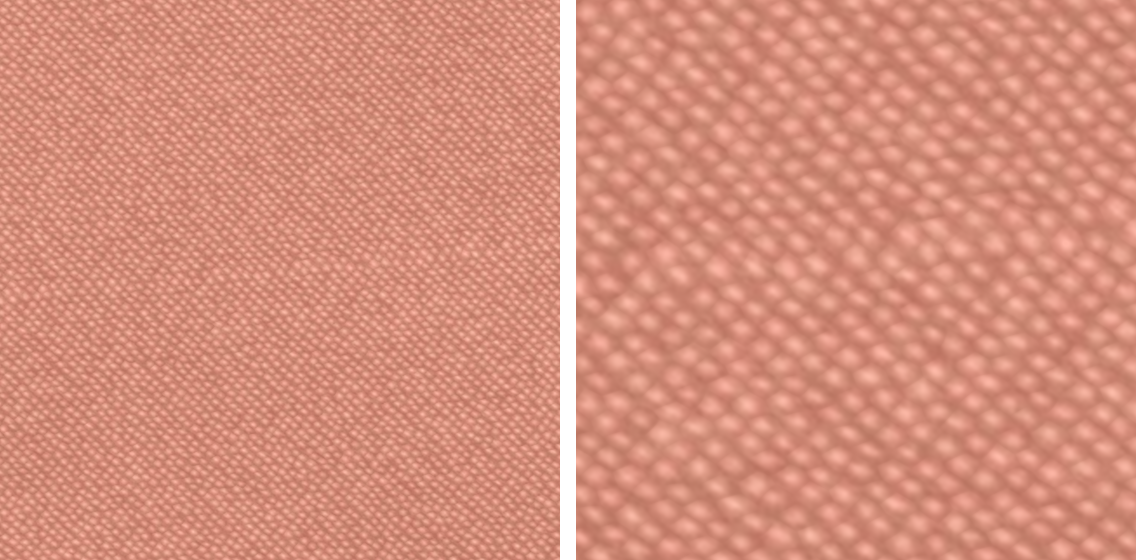
Left, the full canvas; right, a detail of the centre.
This texture is drawn by a Shadertoy shader. Its source:

```glsl
// Salmon woven cloth: staggered slanted thread bumps with one faint loose row.

const vec2  WEAVE_COUNT   = vec2(48.0, 88.0);     // bumps across, staggered rows down
const float WEAVE_TILT    = 0.095;                // rotation of the rows, radians
const vec2  SEAM_CENTER   = vec2(0.5, 0.518);     // a point on the loose row
const float SEAM_WIDTH    = 0.009;
const float SEAM_STRETCH  = 0.0034;               // how far the seam spreads the rows
const float BUMP_SLANT    = -0.55;                // bumps lean down to the right
const vec2  BUMP_RADIUS   = vec2(0.0088, 0.0058);
const float BUMP_JITTER   = 0.20;
const float WARP_AMOUNT   = 0.0035;
const float GRAIN_SCALE   = 230.0;
const vec2  LIGHT_DIR     = vec2(-0.5, 0.86);
const vec3  SHADOW_COLOR  = vec3(0.735, 0.460, 0.385);
const vec3  THREAD_COLOR  = vec3(0.870, 0.590, 0.515);
const vec3  SHINE_COLOR   = vec3(0.995, 0.725, 0.655);

float hash(vec2 p) {
    vec3 q = fract(vec3(p.xyx) * 0.1031);
    q += dot(q, q.yzx + 33.33);
    return fract((q.x + q.y) * q.z);
}

float noise(vec2 p) {
    vec2 i = floor(p), f = fract(p);
    f = f * f * (3.0 - 2.0 * f);
    return mix(mix(hash(i), hash(i + vec2(1, 0)), f.x),
               mix(hash(i + vec2(0, 1)), hash(i + vec2(1, 1)), f.x), f.y);
}

mat2 rotation(float a) {
    float c = cos(a), s = sin(a);
    return mat2(c, s, -s, c);
}

// Returns height, slope toward the light and per-thread brightness.
vec3 weave(vec2 p) {
    vec2 grid = p * WEAVE_COUNT;
    float baseRow = floor(grid.y);
    mat2 unslant = rotation(-BUMP_SLANT);
    float height = 0.0, total = 0.0001;
    vec2 shade = vec2(0.0);

    for (int j = -2; j <= 2; j++) {
        float row = baseRow + float(j);
        float stagger = 0.5 * mod(row, 2.0);
        float baseColumn = floor(grid.x - stagger);
        for (int i = -1; i <= 1; i++) {
            vec2 id = vec2(baseColumn + float(i), row);
            vec2 random = vec2(hash(id + 71.3), hash(id + 193.7));
            vec2 center = id + 0.5 + vec2(stagger, 0.0);
            center += (random - 0.5) * BUMP_JITTER * vec2(1.0, 1.6);
            vec2 offset = (grid - center) / WEAVE_COUNT;
            vec2 radius = BUMP_RADIUS * (0.88 + 0.24 * random.yx);
            vec2 local = unslant * offset / radius;
            float bump = exp(-1.6 * dot(local, local));
            float weight = bump * bump * bump;
            height = max(height, bump);
            total += weight;
            shade += weight * vec2(dot(offset / BUMP_RADIUS.y, LIGHT_DIR) * bump,
                                   hash(id + 411.1) - 0.5);
        }
    }
    return vec3(height, shade / total);
}

void mainImage(out vec4 fragColor, in vec2 fragCoord) {
    vec2 uv = fragCoord / iResolution.y;
    vec2 p = rotation(-WEAVE_TILT) * (uv - SEAM_CENTER);

    // Uneven thread tension
    vec2 tension = vec2(noise(uv * 17.0 + 5.0), noise(uv * 19.0 + 41.0));
    p += (tension - 0.5) * WARP_AMOUNT;

    // Loose row: wider spacing and a paler tone, fading in places
    float seamStrength = mix(0.45, 1.0, noise(vec2(uv.x * 9.0, 3.0)));
    float seamOffset = p.y / SEAM_WIDTH;
    float seam = exp(-seamOffset * seamOffset) * seamStrength;
    p.y -= SEAM_STRETCH * seamStrength * tanh(seamOffset);

    vec3 cloth = weave(p + 8.0);

    // Fine fibres along the thread slant, grain and broad unevenness
    vec2 fibreSpace = rotation(-BUMP_SLANT) * uv;
    float fibre = noise(fibreSpace * vec2(0.55, 1.3) * GRAIN_SCALE + 300.0) - 0.5;
    float grain = noise(uv * GRAIN_SCALE * 1.4 + 120.0) - 0.5;
    float broad = noise(uv * 4.0 + 20.0) - 0.5;

    float tone = 0.10 + 0.70 * cloth.x + 0.26 * cloth.y + 0.16 * cloth.z
               + 0.20 * fibre + 0.12 * grain + 0.08 * broad + 0.10 * seam;
    tone = clamp(tone, 0.0, 1.0);

    // Shadowed gaps, thread body, then highlights
    vec3 color = mix(SHADOW_COLOR, THREAD_COLOR, min(tone * 2.0, 1.0));
    color = mix(color, SHINE_COLOR, max(tone * 2.0 - 1.0, 0.0));

    // Slight dye variation between redder and yellower threads
    float dye = noise(uv * 95.0 + 60.0) - 0.5;
    color += dye * vec3(-0.005, 0.030, 0.015);

    fragColor = vec4(clamp(color, 0.0, 1.0), 1.0);
}
```
